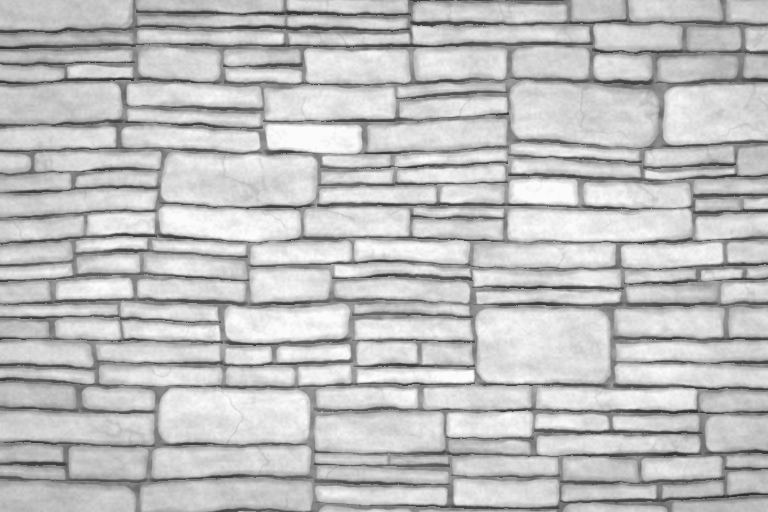
Reproduce this texture procedurally as a Shadertoy shader.

```glsl
// Draws a dry-stacked wall of pale, rough ledge stones with dark shadowed joints.

struct Stone { vec2 centre; vec2 extent; uint key; };

// Integer hash of a stone key and a salt, in 0..1
float random(uint key, uint salt) {
    uint n = key * 747796405u + salt * 2891336453u + 1013904223u;
    n = ((n >> ((n >> 28u) + 4u)) ^ n) * 277803737u;
    n = (n >> 22u) ^ n;
    return float(n & 65535u) / 65535.0;
}

float hash(vec2 p) {
    vec3 q = fract(p.xyx * 0.1031);
    q += dot(q, q.yzx + 33.33);
    return fract((q.x + q.y) * q.z);
}

float noise(vec2 p) {
    vec2 i = floor(p), f = fract(p);
    f = f * f * (3.0 - 2.0 * f);
    return mix(mix(hash(i), hash(i + vec2(1, 0)), f.x),
               mix(hash(i + vec2(0, 1)), hash(i + vec2(1, 1)), f.x), f.y);
}

float fbm(vec2 p) {
    float sum = 0.0, amp = 0.5;
    for (int i = 0; i < 5; i++) {
        sum += amp * noise(p);
        p = mat2(1.6, 1.2, -1.2, 1.6) * p + 7.3;
        amp *= 0.5;
    }
    return sum;
}

// Split the wall at random until the piece under p is stone sized
Stone findStone(vec2 p, vec2 lo, vec2 hi) {
    uint key = 5u;
    for (int i = 0; i < 13; i++) {
        vec2 size = hi - lo;
        bool ledge = size.y < mix(0.05, 0.095, random(key, 1u))
                  && size.x < mix(0.2, 0.5, random(key, 2u));
        bool boulder = size.y < 0.19 && size.x < 0.42
                    && size.x < 3.2 * size.y && random(key, 3u) < 0.3;
        if (ledge || boulder) break;
        bool upright = size.y < 0.055 || size.x > mix(3.6, 6.5, random(key, 4u)) * size.y;
        vec2 cut = mix(lo, hi, mix(0.35, 0.65, random(key, 5u)));
        bool upper = upright ? p.x > cut.x : p.y > cut.y;
        if (upright) { if (upper) lo.x = cut.x; else hi.x = cut.x; }
        else         { if (upper) lo.y = cut.y; else hi.y = cut.y; }
        key = key * 2u + (upper ? 1u : 0u);
    }
    return Stone(0.5 * (lo + hi), 0.5 * (hi - lo), key);
}

float roundBox(vec2 q, vec2 extent, float radius) {
    vec2 d = abs(q) - extent + radius;
    return length(max(d, 0.0)) + min(max(d.x, d.y), 0.0) - radius;
}

// Bend straight joints: broad sag plus fine chipping
vec2 roughen(vec2 p) {
    vec2 sag = vec2(noise(p * 4.0), noise(p * 4.0 + 31.0)) - 0.5;
    vec2 chip = vec2(fbm(p * 38.0), fbm(p * 38.0 + 57.0)) - 0.5;
    return p + 0.022 * sag + 0.007 * chip;
}

// Pale face with mottling, bedding streaks, relief and faint veins
float stoneFace(vec2 p, uint key) {
    vec2 s = p + 13.0 * vec2(random(key, 6u), random(key, 7u));
    float tone = 0.925 + 0.1 * (random(key, 8u) - 0.55);
    tone += 0.15 * (fbm(s * vec2(9.0, 16.0)) - 0.48);
    tone += 0.10 * (fbm(s * vec2(14.0, 60.0)) - 0.48);
    tone += 0.16 * (fbm(s * 30.0) - fbm(s * 30.0 + vec2(0.15, 0.4)));
    float vein = 1.0 - smoothstep(0.0, 0.025, abs(fbm(s * 7.0) - 0.5));
    tone -= 0.07 * vein * smoothstep(0.45, 0.75, noise(s * 11.0));
    return tone + 0.05 * (noise(s * 190.0) - 0.5);
}

// Grey mortar, darkest in the broken shadow below a stone
float jointTone(vec2 p, float under, float gap) {
    float mortar = 0.56 + 0.35 * (fbm(p * 45.0) - 0.48);
    float shadow = mix(0.18, 0.42, noise(p * vec2(16.0, 30.0)));
    float cover = under * (1.0 - smoothstep(0.004, 0.014, gap));
    return mix(mortar, shadow, 0.9 * cover);
}

void mainImage(out vec4 fragColor, in vec2 fragCoord) {
    float pixel = 1.0 / iResolution.y;
    float aspect = iResolution.x / iResolution.y;
    vec2 p = fragCoord * pixel;
    vec2 uv = fragCoord / iResolution.xy;

    // Stone outline: slight tilt and uneven insets on each side
    vec2 w = roughen(p);
    Stone stone = findStone(w, vec2(-0.08, -0.05), vec2(aspect + 0.1, 1.05));
    vec2 q = w - stone.centre;
    q.y += q.x * 0.035 * (random(stone.key, 9u) - 0.5);
    vec2 side = sign(q) * 5.0 + 40.0 * random(stone.key, 10u);
    vec2 inset = vec2(noise(vec2(w.y * 22.0, side.x)), noise(vec2(w.x * 13.0, side.y)));
    vec2 extent = stone.extent - 0.0012 - 0.0062 * inset;
    float radius = min(extent.x, extent.y) * mix(0.15, 0.6, random(stone.key, 11u));
    float d = roundBox(q, extent, radius);

    // Worn rim of varying width, heavier along the lower edge
    float under = smoothstep(-0.004, 0.003, -q.y - extent.y);
    float rimWidth = mix(0.003, 0.018, noise(w * vec2(18.0, 30.0)));
    float rim = 1.0 - smoothstep(0.0, rimWidth, -d);
    float face = stoneFace(p, stone.key);
    face *= 1.0 - rim * mix(0.17, 0.3, under);

    // Join face and mortar, then darken toward the borders
    float tone = mix(face, jointTone(p, under, d), smoothstep(-pixel, pixel, d));
    tone *= 1.0 - 0.17 * smoothstep(0.25, 0.7, length(uv - 0.5));
    fragColor = vec4(vec3(clamp(tone, 0.0, 0.985)), 1.0);
}
```
